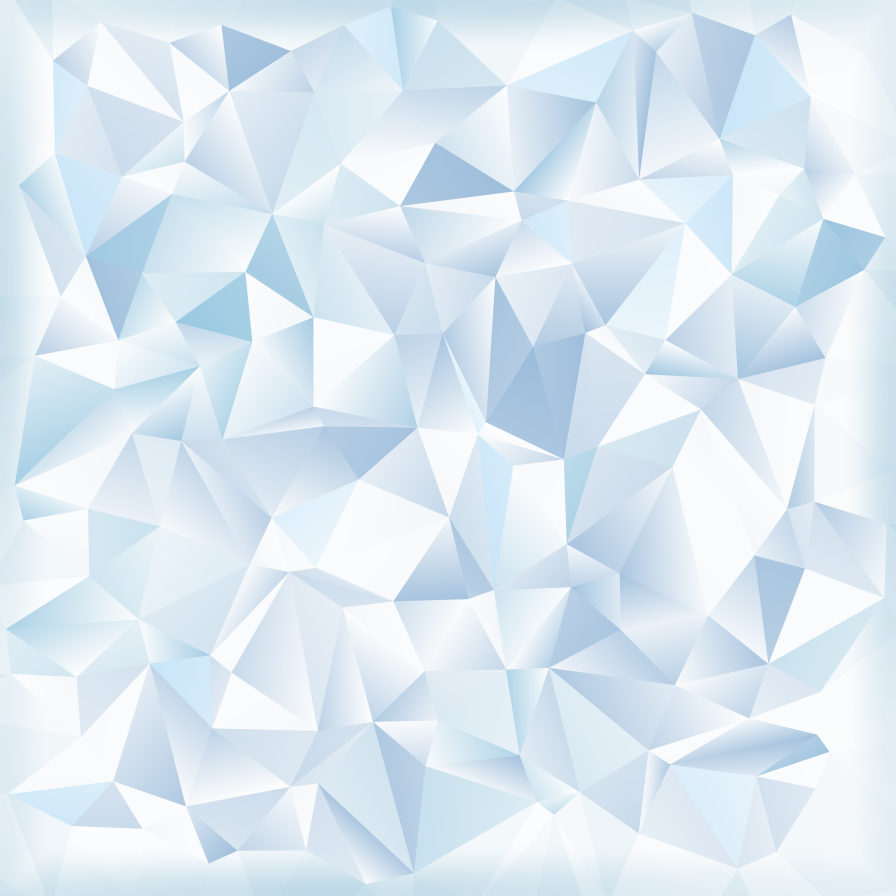
Reproduce this background procedurally as a Shadertoy shader.

```glsl
const float CELLS = 12.5;
const mat2 TILT = mat2(0.87, 0.493, -0.493, 0.87);

struct Facet { vec2 a, b, c; float inner; };

vec3 hash3(vec2 p) {
    vec3 q = vec3(dot(p, vec2(127.1, 311.7)), dot(p, vec2(269.5, 183.3)), dot(p, vec2(419.2, 371.9)));
    return fract(sin(q) * 43758.55);
}

float cornerSlope(vec2 i, vec2 f) { return dot(hash3(i).xy * 2.0 - 1.0, f); }

float gradientNoise(vec2 p) {
    vec2 i = floor(p), f = p - i, o = vec2(0, 1);
    vec2 u = f * f * (3.0 - 2.0 * f);
    float bottom = mix(cornerSlope(i, f), cornerSlope(i + o.yx, f - o.yx), u.x);
    float top = mix(cornerSlope(i + o, f - o), cornerSlope(i + 1.0, f - 1.0), u.x);
    return mix(bottom, top, u.y);
}

float area(vec2 a, vec2 b, vec2 c) {
    vec2 u = b - a, v = c - a;
    return u.x * v.y - u.y * v.x;
}

vec2 meshPoint(vec2 id) { return id + 0.5 + 0.88 * (hash3(id + 7.3).xy - 0.5); }

// Signed distance to the inner side of an edge
float edgeDist(vec2 p, vec2 a, vec2 b) { return area(a, b, p) * inversesqrt(dot(b - a, b - a)); }

bool outside(vec2 v) {
    return any(greaterThan(abs(v * TILT / CELLS - 0.5), vec2(0.495)));
}

// Depth 0 is white; the tint sets how strongly each channel is absorbed
vec3 shade(float depth, vec3 tint) { return 0.995 - depth * tint; }

vec3 facetColor(vec2 p, Facet t) {
    vec2 centre = (t.a + t.b + t.c) / 3.0;
    vec3 kind = hash3(centre);

    // Pale frame where the mesh runs off the canvas
    if (outside(t.a) || outside(t.b) || outside(t.c)) {
        vec2 uv = p * TILT / CELLS;
        vec2 toEdge = min(uv, 1.0 - uv);
        float glow = smoothstep(0.06, 0.0, min(toEdge.x, toEdge.y));
        float depth = 0.01 + glow * (0.13 + 0.06 * sin(uv.x * 5.0 - uv.y * 7.0)) + 0.08 * kind.x * kind.y;
        return shade(depth, vec3(1.0, 0.58, 0.36));
    }

    // Linear gradient between randomly weighted corners
    vec3 tone = hash3(centre + 3.1), slope = hash3(centre + 8.7);
    vec3 bary = vec3(area(p, t.b, t.c), area(p, t.c, t.a), area(p, t.a, t.b)) / area(t.a, t.b, t.c);
    float low = min(slope.x, min(slope.y, slope.z));
    float high = max(slope.x, max(slope.y, slope.z));
    float ramp = clamp(dot(bary, (slope - low) / (high - low)), 0.0, 1.0);

    // Broad regions lean towards cyan or steel blue
    float region = gradientNoise(centre * 0.24 + 4.0);
    vec3 steel = vec3(1.0, 0.67, 0.36), cyan = vec3(1.0, 0.53, 0.29);
    vec3 tint = mix(steel, cyan, smoothstep(-0.15, 0.2, region + 0.5 * (kind.y - 0.5)));
    float pick = kind.x + 0.25 * region;

    // White, flat pale, graded and flat dark facets
    if (pick < 0.13) return shade(0.012 + 0.03 * tone.x * ramp, steel);
    if (pick < 0.38) {
        vec3 pale = kind.z < 0.4 ? vec3(1.0, 0.46, 0.1) : tint;
        return shade(mix(0.09, 0.2, tone.x) + 0.05 * (ramp - 0.5), pale);
    }
    if (pick < 0.91) return shade(mix(0.13 * tone.x * tone.x, mix(0.18, 0.37, tone.y), ramp), tint);
    return shade(mix(0.28, 0.37, tone.x) + 0.06 * (ramp - 0.5), tint);
}

// Keeps the two facets that lie closest around the point
void rankFacet(inout Facet first, inout Facet second, vec2 p, vec2 a, vec2 b, vec2 c) {
    float inner = min(edgeDist(p, a, b), min(edgeDist(p, b, c), edgeDist(p, c, a)));
    Facet facet = Facet(a, b, c, inner);
    if (inner > first.inner) {
        second = first;
        first = facet;
    } else if (inner > second.inner) second = facet;
}

void mainImage(out vec4 fragColor, in vec2 fragCoord) {
    vec2 p = TILT * (fragCoord / iResolution.xy) * CELLS;
    Facet first = Facet(vec2(0), vec2(0), vec2(0), -9.0), second = first;

    // Four jittered quads can cover the point
    for (int i = 0; i < 4; i++) {
        vec2 id = floor(p) - vec2(i & 1, i >> 1);
        vec2 a = meshPoint(id), b = meshPoint(id + vec2(1, 0));
        vec2 c = meshPoint(id + 1.0), d = meshPoint(id + vec2(0, 1));

        // Split each quad along the diagonal that avoids slivers
        bool rising = min(area(a, b, c), area(a, c, d)) > min(area(a, b, d), area(b, c, d));
        rankFacet(first, second, p, a, b, rising ? c : d);
        rankFacet(first, second, p, rising ? a : b, c, d);
    }

    // Blend across the shared edge within one pixel
    float cover = clamp(0.5 + first.inner * iResolution.y / CELLS, 0.0, 1.0);
    vec3 color = facetColor(p, first);
    if (cover < 1.0) color = mix(facetColor(p, second), color, cover);
    fragColor = vec4(color, 1.0);
}
```
